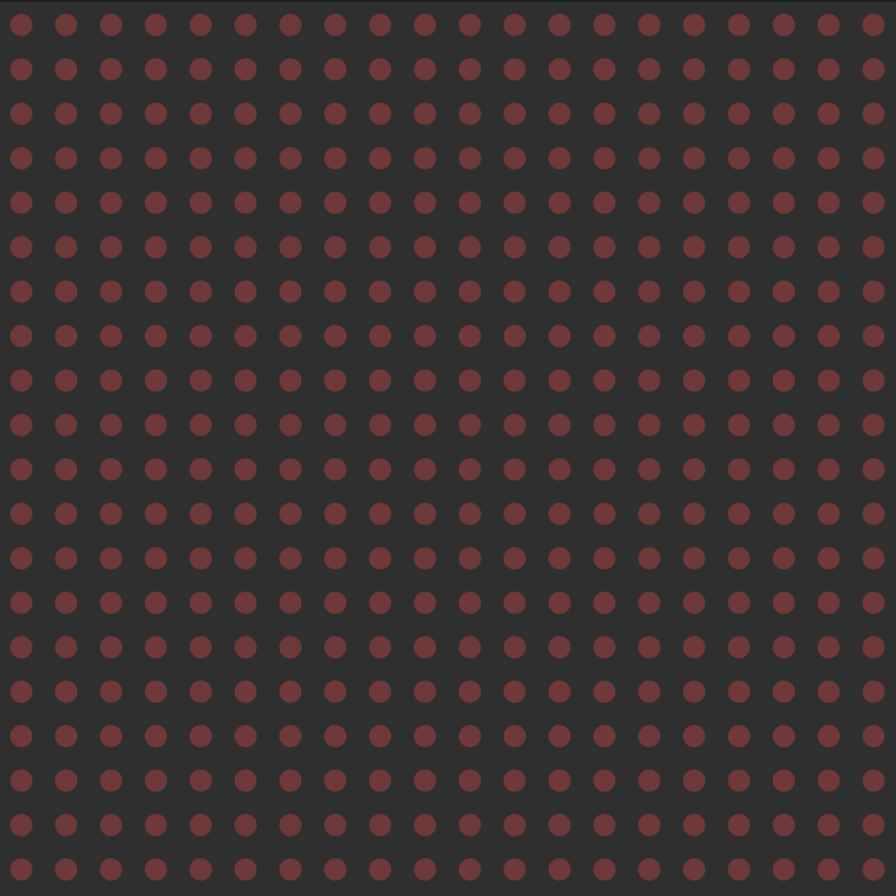
This pattern is drawn by a WebGL 1 fragment shader. Its source:

```glsl
precision highp float;
// A flat grid of 20 by 20 muted red dots on charcoal, with a thin dark top edge.
// Each point is folded to its nearest grid centre, then shaded by the distance
// to a circle; the row pitch is slightly tighter than the column pitch.

#define DOT_PITCH vec2(0.05006, 0.04961)
#define FIRST_DOT vec2(0.0238, 0.0296)
#define DOT_RADIUS 0.0124
#define EDGE_SOFTNESS 0.0011
#define TOP_LINE_WIDTH 0.002
#define GROUND_COLOR vec3(0.184, 0.184, 0.184)
#define DOT_COLOR vec3(0.431, 0.224, 0.220)
#define TOP_LINE_COLOR vec3(0.125, 0.125, 0.125)

uniform vec2 u_resolution;

// Signed distance to the nearest dot of the grid.
float dotGridDistance(vec2 point) {
  vec2 cell = floor((point - FIRST_DOT) / DOT_PITCH + 0.5);
  vec2 center = FIRST_DOT + cell * DOT_PITCH;
  return length(point - center) - DOT_RADIUS;
}

// Coverage of a shape from its signed distance.
float coverage(float signedDistance, float softness) {
  return 1.0 - smoothstep(-softness, softness, signedDistance);
}

void main() {
  vec2 point = gl_FragCoord.xy / u_resolution;
  float halfPixel = 0.5 / min(u_resolution.x, u_resolution.y);

  // Dots over the ground
  float dotMask = coverage(dotGridDistance(point), max(EDGE_SOFTNESS, halfPixel));
  vec3 color = mix(GROUND_COLOR, DOT_COLOR, dotMask);

  // Thin line along the top edge
  float topLineMask = coverage(1.0 - TOP_LINE_WIDTH - point.y, halfPixel);
  color = mix(color, TOP_LINE_COLOR, topLineMask);

  gl_FragColor = vec4(color, 1.0);
}
```
